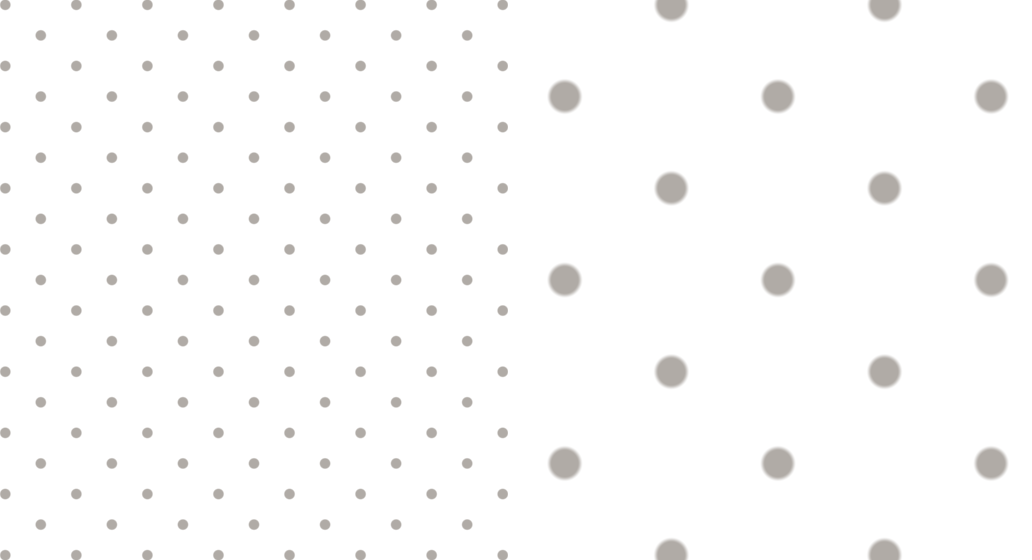
Left, the full canvas; right, a detail of the centre.
Write a Shadertoy shader that draws this pattern.

```glsl
// Small warm-grey polka dots on white, in staggered rows.
// Two rectangular dot grids, offset by half a cell, are folded around the
// canvas centre; the nearer dot of the two gives the distance.

// Distance from p to the nearest point of a rectangular grid
float gridDistance(vec2 p, vec2 pitch) {
    return length(p - pitch * floor(p / pitch + 0.5));
}

void mainImage(out vec4 fragColor, in vec2 fragCoord) {
    // Centred coordinates; the canvas height is 1
    vec2 p = (fragCoord - 0.5 * iResolution.xy) / iResolution.y;

    // Staggered lattice with one dot on the centre
    vec2 pitch = vec2(0.1269, 0.1092);
    float d = min(gridDistance(p, pitch), gridDistance(p - 0.5 * pitch, pitch));

    // Soft-edged dot, never sharper than the pixel grid
    float softness = max(0.0017, 0.7 / iResolution.y);
    float dot_ = 1.0 - smoothstep(-softness, softness, d - 0.0093);

    vec3 paper = vec3(1.0);
    vec3 warmGrey = vec3(0.69, 0.67, 0.65);
    fragColor = vec4(mix(paper, warmGrey, dot_), 1.0);
}
```
